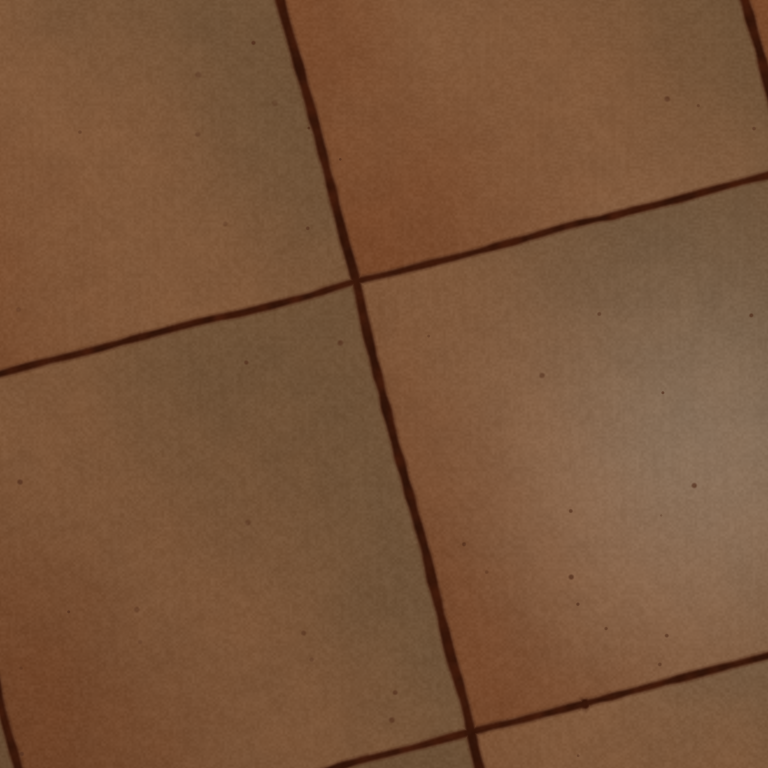
Give the GLSL for this texture, as a three.js fragment shader.

```glsl
// Tilted square clay floor tiles with thin dark joints, mottled colour and a soft sheen.
varying vec2 vUv;

// Layout, in canvas units
const vec2 CROSSING = vec2(0.462, 0.632);      // a corner shared by four tiles
const vec2 TILE_SIZE = vec2(0.585, 0.605);
const float TILT = 0.254;                      // radians
const vec2 JOINT_HALF_WIDTH = vec2(0.0064, 0.0047);
const float JOINT_WOBBLE = 0.004;
const float EDGE_SOFTNESS = 0.0022;

// Colours
const vec3 CLAY = vec3(0.465, 0.280, 0.165);
const vec3 TAN = vec3(0.500, 0.345, 0.228);
const vec3 OLIVE = vec3(0.430, 0.318, 0.215);
const vec3 JOINT = vec3(0.210, 0.085, 0.035);
const vec3 JOINT_RIM = vec3(0.320, 0.180, 0.110);
const vec3 SHEEN = vec3(0.085, 0.115, 0.135);

// Light and wear
const vec2 SHEEN_CENTRE = vec2(0.93, 0.41);
const float SHEEN_RADIUS = 0.25;
const float GRAIN = 0.050;
const float MOTTLE = 0.035;
const float SPECK_GRID = 26.0;
const float SPECK_CHANCE = 0.07;
const vec2 CHIP_CENTRE = vec2(0.762, 0.083);
const float CHIP_RADIUS = 0.008;

float hash(vec2 p) {
  return fract(sin(dot(p, vec2(127.1, 311.7))) * 43758.5453);
}

float noise(vec2 p) {
  vec2 i = floor(p);
  vec2 f = fract(p);
  f = f * f * (3.0 - 2.0 * f);
  return mix(mix(hash(i), hash(i + vec2(1.0, 0.0)), f.x),
             mix(hash(i + vec2(0.0, 1.0)), hash(i + vec2(1.0)), f.x), f.y);
}

float fbm(vec2 p) {
  float sum = 0.0;
  float amplitude = 0.5;
  for (int i = 0; i < 4; i++) {
    sum += amplitude * noise(p);
    p = p * 2.03 + 17.3;
    amplitude *= 0.5;
  }
  return sum;
}

// Small dark pits scattered on a jittered grid
float specks(vec2 p) {
  vec2 g = p * SPECK_GRID;
  vec2 id = floor(g);
  vec2 centre = 0.25 + 0.5 * vec2(hash(id + 3.1), hash(id + 8.7));
  float radius = mix(0.04, 0.11, hash(id + 5.3));
  float pit = 1.0 - smoothstep(radius * 0.4, radius * 1.4, length(fract(g) - centre));
  return pit * step(hash(id), SPECK_CHANCE) * mix(0.3, 0.8, hash(id + 1.9));
}

// Clay at the lower left of each tile, tan in the middle, olive at the upper right
vec3 tileColour(vec2 f, vec2 id, vec2 uv) {
  float t = 0.72 * f.x + 0.30 * f.y;
  t += 0.10 * (hash(id + 2.7) - 0.5) + 0.30 * (fbm(uv * 5.0 + id * 7.0) - 0.47);
  vec3 colour = mix(CLAY, TAN, smoothstep(0.02, 0.45, t));
  colour = mix(colour, OLIVE, smoothstep(0.42, 0.88, t));
  return colour * (0.98 + 0.04 * hash(id + 6.1));
}

void main() {
  // Rotate into the tile grid and let the joints wander a little
  float c = cos(TILT);
  float s = sin(TILT);
  vec2 d = vUv - CROSSING;
  vec2 p = vec2(c * d.x + s * d.y, c * d.y - s * d.x);
  vec2 warp = vec2(noise(p * 14.0), noise(p * 14.0 + 31.0)) - 0.5;
  vec2 q = (p + JOINT_WOBBLE * warp) / TILE_SIZE;
  vec2 id = floor(q);
  vec2 f = q - id;

  // Tile body: gradient, mottling, sheen, shade towards the lower left
  vec3 colour = tileColour(f, id, vUv);
  colour *= 1.0 + MOTTLE * 2.0 * (fbm(vUv * 28.0) - 0.47);
  vec2 toSheen = (vUv - SHEEN_CENTRE) / SHEEN_RADIUS;
  colour += SHEEN * exp(-dot(toSheen, toSheen));
  colour *= mix(0.92, 1.0, smoothstep(0.0, 0.75, length(vUv)));

  // Pits
  colour = mix(colour, JOINT_RIM, specks(vUv));

  // Joints: soft brown rim, then dark core with slightly ragged width
  vec2 edge = (0.5 - abs(f - 0.5)) * TILE_SIZE;
  vec2 halfWidth = JOINT_HALF_WIDTH * (0.8 + 0.4 * noise(vUv * 45.0));
  vec2 gap = edge - halfWidth;
  float joint = min(gap.x, gap.y);
  float chip = length(vUv - CHIP_CENTRE) - CHIP_RADIUS * (0.7 + 0.5 * noise(vUv * 130.0));
  joint = min(joint, chip);
  float rim = 1.0 - smoothstep(-EDGE_SOFTNESS, 2.0 * EDGE_SOFTNESS, joint);
  float core = 1.0 - smoothstep(-1.5 * EDGE_SOFTNESS, 0.5 * EDGE_SOFTNESS, joint);
  colour = mix(colour, JOINT_RIM, 0.8 * rim);
  colour = mix(colour, JOINT * (0.85 + 0.4 * noise(vUv * 70.0)), core);

  // Fine grain over everything
  float grain = 0.6 * noise(vUv * 330.0) + 0.4 * noise(vUv * 170.0 + 9.0) - 0.5;
  colour += GRAIN * grain * (1.0 - 0.6 * core);

  gl_FragColor = vec4(colour, 1.0);
}
```
